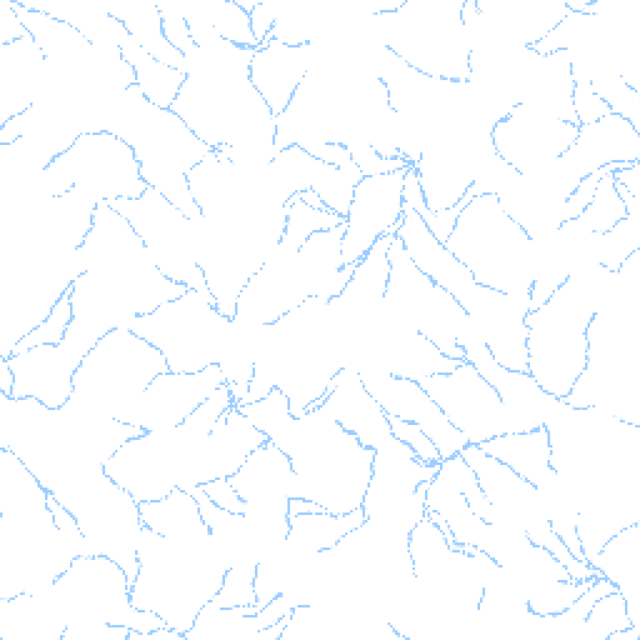
This pattern is drawn by a WebGL 2 fragment shader. Its source:

```glsl
#version 300 es
precision highp float;

#define RASTER 256.0   // raster squares per canvas height
#define BASINS 20.0    // drainage nodes per canvas height
#define KEEP 0.61      // share of nodes that carry a stream
#define GAP 0.24       // share of raster squares left dry
#define BUMP 1.5       // local roughness of the terrain
#define SHARP 2.0      // edge sharpness of raster squares
#define PAPER vec3(1.0)
#define WATER vec3(0.6, 0.8, 1.0)

uniform vec2 u_resolution;
out vec4 fragColor;

vec2 hash2(vec2 p) {
    vec3 q = fract(p.xyx * vec3(0.1031, 0.1030, 0.0973));
    q += dot(q, q.yzx + 33.33);
    return fract((q.xx + q.yz) * q.zy);
}

float bump(vec2 cell) {
    return hash2(cell + 71.0).x;
}

// Rolling hills from layered sines, roughened at each node
float terrain(vec2 cell) {
    float hills = sin(cell.x * 0.83 + 1.4 * sin(cell.y * 0.57))
                + sin(cell.y * 0.74 + 1.3 * sin(cell.x * 0.49 + 2.0));
    return hills + BUMP * bump(cell);
}

vec2 node(vec2 cell) {
    return cell + 0.08 + 0.84 * hash2(cell);
}

// Each node drains into its lowest neighbour
vec2 outlet(vec2 cell) {
    vec2 lowest = cell;
    float level = terrain(cell);
    for (int y = -1; y <= 1; y++) {
        for (int x = -1; x <= 1; x++) {
            vec2 candidate = cell + vec2(x, y);
            float h = terrain(candidate);
            if (h < level) {
                level = h;
                lowest = candidate;
            }
        }
    }
    return lowest;
}

float segmentDistance(vec2 p, vec2 a, vec2 b) {
    vec2 ab = b - a;
    float t = clamp(dot(p - a, ab) / max(dot(ab, ab), 1e-5), 0.0, 1.0);
    return length(p - a - ab * t);
}

// Bends the straight streams into meanders
vec2 meander(vec2 p) {
    p += 0.0060 * sin(p.yx * vec2(57.0, 63.0) + 2.0 * sin(p * 19.0));
    p += 0.0022 * sin(p.yx * vec2(161.0, 143.0) + 2.0 * sin(p * 47.0));
    return p;
}

// Distance to the nearest stream, in canvas units
float streamDistance(vec2 p) {
    p = meander(p) * BASINS;
    vec2 home = floor(p);
    float nearest = 1e3;
    for (int y = -1; y <= 1; y++) {
        for (int x = -1; x <= 1; x++) {
            vec2 cell = home + vec2(x, y);
            if (bump(cell) > KEEP) continue;
            float d = segmentDistance(p, node(cell), node(outlet(cell)));
            nearest = min(nearest, d);
        }
    }
    return nearest / BASINS;
}

// Water in one raster square, with ragged placing and dry gaps
float water(vec2 square) {
    vec2 jitter = 0.4 * (hash2(square + 13.0) - 0.5);
    float d = streamDistance((square + 0.5 + jitter) / RASTER) * RASTER;
    float wet = step(GAP, hash2(square + 391.0).y);
    return wet * (1.0 - smoothstep(0.36, 0.74, d));
}

void main() {
    vec2 grid = gl_FragCoord.xy / u_resolution.y * RASTER - 0.5;
    vec2 square = floor(grid);
    vec2 blend = clamp((grid - square - 0.5) * SHARP + 0.5, 0.0, 1.0);

    // Soft blend of the four surrounding squares
    float lower = mix(water(square), water(square + vec2(1, 0)), blend.x);
    float upper = mix(water(square + vec2(0, 1)), water(square + vec2(1, 1)), blend.x);
    float ink = mix(lower, upper, blend.y);

    fragColor = vec4(mix(PAPER, WATER, ink), 1.0);
}
```
